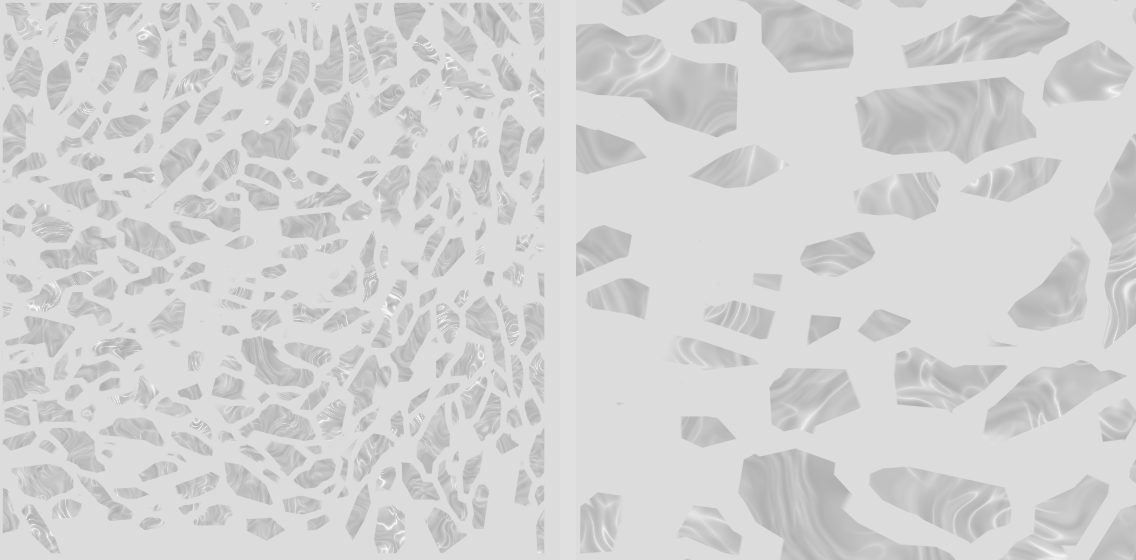
Left, the full canvas; right, a detail of the centre.
Write a WebGL 1 fragment shader that draws this pattern.

```glsl
precision highp float;
// Terrazzo of pale grey marble shards on a plain light ground.
// Each grid cell scatters one stretched polygon; overlaps are split along lines
// of equal depth with a constant gap, then filled with warped, veined noise.

uniform vec2 u_resolution;

#define GRID 18.0          // shards per canvas side
#define GAP 0.011          // ground left between neighbours
#define MIN_LENGTH 0.021   // half length of the smallest shard
#define MAX_LENGTH 0.082   // half length of the largest shard
#define TURN 1.3           // random spread of shard directions
#define STREAK_SCALE vec2(20.0, 88.0)
#define STREAK_CONTRAST 0.095
#define VEIN_CONTRAST 0.23
#define GROUND vec3(0.863)
#define STONE vec3(0.750)

const float TAU = 6.2831853;

vec2 hash2(vec2 p) {
  vec3 a = fract(vec3(p.xyx) * vec3(0.1031, 0.1030, 0.0973));
  a += dot(a, a.yzx + 33.33);
  return fract((a.xx + a.yz) * a.zy);
}

float cornerSlope(vec2 corner, vec2 offset) {
  float a = TAU * hash2(corner).x;
  return dot(vec2(cos(a), sin(a)), offset);
}

float gradientNoise(vec2 p) {
  vec2 i = floor(p), f = p - i, e = vec2(1.0, 0.0);
  vec2 u = f * f * f * (f * (f * 6.0 - 15.0) + 10.0);
  return mix(mix(cornerSlope(i, f), cornerSlope(i + e.xy, f - e.xy), u.x),
             mix(cornerSlope(i + e.yx, f - e.yx), cornerSlope(i + e.xx, f - e.xx), u.x), u.y);
}

// Coordinates of p in a frame turned by angle a.
vec2 intoFrame(vec2 p, float a) {
  float c = cos(a), s = sin(a);
  return vec2(c * p.x + s * p.y, c * p.y - s * p.x);
}

// Flat-lying shards at the lower left, upright ones at the top and right.
float shardAngle(vec2 center, vec2 id) {
  float upright = max(smoothstep(0.58, 0.74, center.x), smoothstep(0.68, 0.84, center.y));
  float drift = 1.3 * gradientNoise(center * 4.0 + 5.0);
  return 0.05 + 1.4 * upright + drift + TURN * (hash2(id + 71.0).x - 0.5);
}

// Signed distance to the edges of an irregular stretched hexagon.
float shardDistance(vec2 q, vec2 id) {
  vec2 h = hash2(id + 13.0);
  float halfLength = mix(MIN_LENGTH, MAX_LENGTH, pow(h.x, 1.3));
  vec2 size = halfLength * vec2(1.0, mix(0.27, 0.58, h.y));
  float d = abs(q.x) - 1.2 * halfLength;
  for (int k = 0; k < 6; k++) {
    vec2 r = hash2(id + 29.0 + 17.0 * float(k));
    float a = TAU * (float(k) + 0.75 * r.x) / 6.0;
    vec2 normal = vec2(cos(a), sin(a)) / size;
    d = max(d, (dot(normal, q) - mix(0.72, 1.08, r.y)) / length(normal));
  }
  return d;
}

// Grey streaks folded by a warp, with bright veins in patches.
vec3 marble(vec2 q, vec2 id) {
  vec2 h = hash2(id + 97.0);
  q += 3.0 * hash2(id + 41.0);
  vec2 warp = vec2(gradientNoise(q * 24.0), gradientNoise(q * 24.0 + 19.0));
  vec2 s = q * STREAK_SCALE + vec2(1.0, 3.2) * warp;
  float streak = gradientNoise(s) + 0.6 * gradientNoise(s * 2.1 + 7.0);
  float ridge = 1.0 - abs(gradientNoise(s * vec2(1.3, 0.8) + 2.0 * warp.yx + 31.0));
  float patches = smoothstep(-0.35, 0.45, gradientNoise(q * 30.0 + 53.0));
  float vein = pow(ridge, 11.0) * patches * mix(0.25, 1.3, h.x * h.x);
  float tone = 0.025 * (h.y - 0.5) + STREAK_CONTRAST * streak + VEIN_CONTRAST * vein;
  return clamp(STONE + tone, 0.66, 0.97);
}

void main() {
  float pixel = 1.0 / min(u_resolution.x, u_resolution.y);
  vec2 p = gl_FragCoord.xy * pixel;
  vec2 cell = floor(p * GRID);

  // Nearest and second nearest shard.
  float nearest = 1.0, second = 1.0, angle = 0.0;
  vec2 nearestId = vec2(0.0), local = vec2(0.0);
  for (int y = -2; y <= 2; y++) {
    for (int x = -2; x <= 2; x++) {
      vec2 id = cell + vec2(float(x), float(y));
      vec2 center = (id + 0.05 + 0.9 * hash2(id + 3.0)) / GRID;
      if (center.y < 0.055) continue;
      float a = shardAngle(center, id);
      vec2 q = intoFrame(p - center, a);
      float d = shardDistance(q, id);
      if (d < nearest) {
        second = nearest;
        nearest = d;
        nearestId = id;
        local = q;
      } else {
        second = min(second, d);
      }
    }
  }

  // Depth inside the shard, trimmed by its neighbour and the blank margins.
  float depth = min(-nearest, 0.5 * (second - nearest - GAP));
  vec2 inside = min(p - vec2(0.005, 0.012), vec2(0.972, 0.995) - p);
  depth = min(depth, min(inside.x, inside.y));

  // Streaks run mostly across the shard.
  angle = 0.25 * TAU + 2.0 * (hash2(nearestId + 59.0).y - 0.5);
  vec3 stone = marble(intoFrame(local, angle), nearestId);
  float cover = smoothstep(-0.7 * pixel, 0.7 * pixel, depth);
  gl_FragColor = vec4(mix(GROUND, stone, cover), 1.0);
}
```
